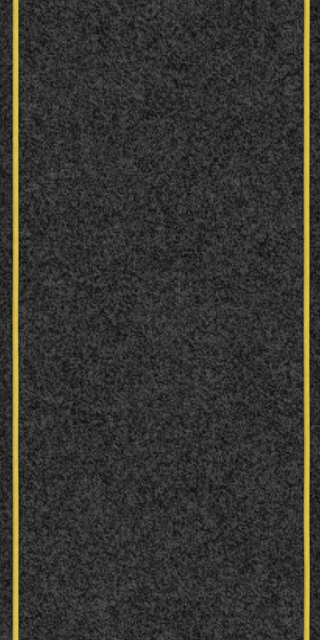
This texture is drawn by a Shadertoy shader. Its source:

```glsl
const vec3 ASPHALT = vec3(0.191, 0.191, 0.188);
const vec3 PAINT = vec3(0.86, 0.76, 0.31);
const vec3 WORN_PAINT = vec3(0.70, 0.60, 0.20);

float hash(vec2 p) {
    vec3 q = fract(vec3(p.xyx) * 0.1031);
    q += dot(q, q.yzx + 33.33);
    return fract((q.x + q.y) * q.z);
}

// Smooth value noise, centred on zero
float noise(vec2 p) {
    vec2 cell = floor(p);
    vec2 f = fract(p);
    f = f * f * (3.0 - 2.0 * f);
    float low = mix(hash(cell), hash(cell + vec2(1.0, 0.0)), f.x);
    float high = mix(hash(cell + vec2(0.0, 1.0)), hash(cell + 1.0), f.x);
    return mix(low, high, f.y) - 0.5;
}

float softPatch(vec2 p, vec2 centre, vec2 radius) {
    vec2 d = (p - centre) / radius;
    return exp(-dot(d, d));
}

// Fine grain over broad, faint mottling
float asphaltTone(vec2 p) {
    vec2 slanted = mat2(0.8, 0.6, -0.6, 0.8) * p;
    float tone = 0.165 * noise(p * vec2(205.0, 190.0));
    tone += 0.115 * noise(slanted * vec2(105.0, 140.0) + 40.0);
    tone += 0.030 * noise(p * 34.0 + 11.0);
    tone += 0.022 * noise(p * vec2(11.0, 7.0) + 5.0);
    tone -= 0.025 * softPatch(p, vec2(0.46, 1.66), vec2(0.025, 0.05));
    tone -= 0.020 * softPatch(p, vec2(0.54, 1.20), vec2(0.07, 0.04));
    return tone;
}

float stripeMask(float offset, float halfWidth, float blur) {
    return 1.0 - smoothstep(halfWidth - blur, halfWidth + blur, abs(offset));
}

// Painted stripe with a worn flank; side picks which flank
vec3 addStripe(vec3 base, vec2 p, float centre, float side, float blur) {
    float offset = p.x - centre - 0.0015 * noise(vec2(centre * 50.0, p.y * 5.0));
    float wear = smoothstep(-0.001, 0.008, offset * side);
    wear *= 0.65 + 0.6 * noise(vec2(centre * 90.0, p.y * 6.0));
    vec3 paint = mix(PAINT, WORN_PAINT, wear);
    paint += 0.04 * noise(p * vec2(180.0, 60.0));
    float shade = stripeMask(offset, 0.014, 0.005);
    base *= 1.0 - 0.2 * shade;
    return mix(base, paint, stripeMask(offset, 0.0088, blur));
}

void mainImage(out vec4 fragColor, in vec2 fragCoord) {
    vec2 p = fragCoord / iResolution.x;
    float blur = max(0.0032, 0.75 / iResolution.x);

    // Road surface, slightly darker outside the stripes
    vec3 color = ASPHALT + asphaltTone(p);
    float shoulder = smoothstep(0.44, 0.49, abs(p.x - 0.5));
    color *= 1.0 - 0.12 * shoulder;

    // Edge stripes
    color = addStripe(color, p, 0.0485, -1.0, blur);
    color = addStripe(color, p, 0.9585, -1.0, blur);

    fragColor = vec4(clamp(color, 0.0, 1.0), 1.0);
}
```
